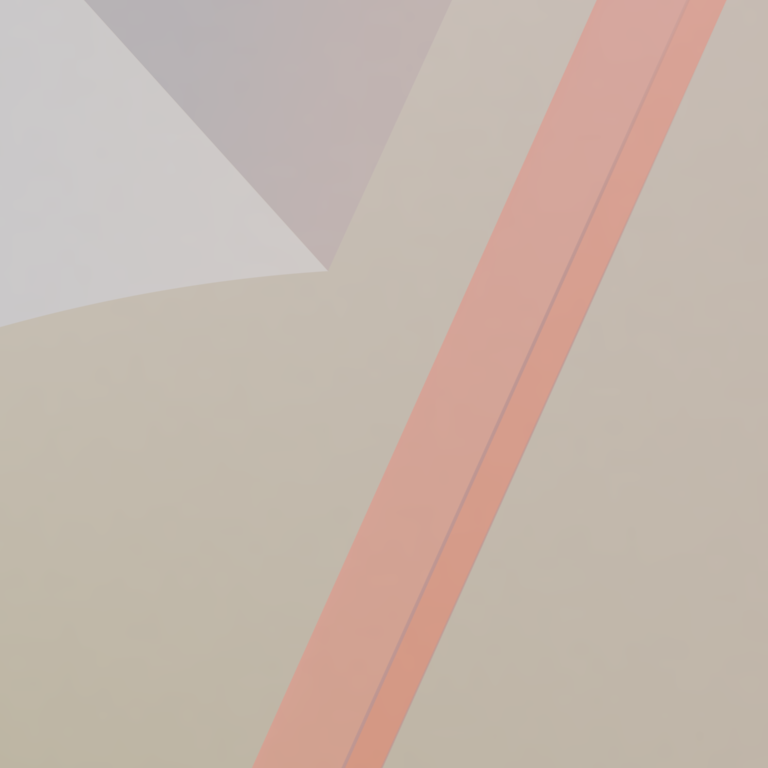
A WebGL 1 fragment shader for this background:

```glsl
precision highp float;
// Soft paper planes: a pale folded wedge and a slanted two-tone coral ribbon.

uniform vec2 u_resolution;

const float RIBBON_SLOPE = 0.449;
const vec2 WEDGE_TIP = vec2(0.427, 0.647);

float hash(vec2 p) {
  return fract(sin(dot(p, vec2(127.1, 311.7))) * 43758.5453);
}

float valueNoise(vec2 p) {
  vec2 cell = floor(p);
  vec2 f = fract(p);
  f = f * f * (3.0 - 2.0 * f);
  float low = mix(hash(cell), hash(cell + vec2(1.0, 0.0)), f.x);
  float high = mix(hash(cell + vec2(0.0, 1.0)), hash(cell + 1.0), f.x);
  return mix(low, high, f.y);
}

// Antialiased coverage of the positive side of a signed distance.
float cover(float d, float soft) {
  return smoothstep(-soft, soft, d);
}

// Signed distance to the line a-b, positive on its right-hand side.
float lineSide(vec2 p, vec2 a, vec2 b) {
  vec2 along = normalize(b - a);
  return dot(p - a, vec2(along.y, -along.x));
}

// Signed distance to a ribbon line that meets the base at baseX.
float ribbonSide(vec2 p, float baseX) {
  return lineSide(p, vec2(baseX, 0.0), vec2(baseX + RIBBON_SLOPE, 1.0));
}

float stroke(float d, float halfWidth, float soft) {
  return 1.0 - smoothstep(halfWidth - soft, halfWidth + soft, abs(d));
}

// Four corner colours blended across the canvas.
vec3 cornerBlend(vec2 p, vec3 bottomLeft, vec3 bottomRight, vec3 topLeft, vec3 topRight) {
  return mix(mix(bottomLeft, bottomRight, p.x), mix(topLeft, topRight, p.x), p.y);
}

vec3 backdrop(vec2 p) {
  return cornerBlend(p, vec3(0.742, 0.712, 0.640), vec3(0.752, 0.712, 0.662),
                     vec3(0.792, 0.762, 0.735), vec3(0.778, 0.735, 0.702));
}

vec3 addWedge(vec3 color, vec2 p, float soft) {
  // Shaded face, turning warmer towards the right.
  float foldSide = lineSide(p, WEDGE_TIP, vec2(0.109, 1.0));
  float outerSide = lineSide(p, WEDGE_TIP, vec2(0.5885, 1.0));
  float shaded = cover(foldSide, soft) * cover(-outerSide, soft);
  vec3 shade = mix(vec3(0.718, 0.700, 0.710), vec3(0.755, 0.704, 0.695),
                   smoothstep(0.20, 0.55, p.x + 0.25 * (1.0 - p.y)));
  color = mix(color, shade, shaded);

  // Lit face above a gently arched lower edge.
  float t = p.x / WEDGE_TIP.x;
  float arch = mix(0.574, WEDGE_TIP.y, t) + 0.046 * t * (1.0 - t);
  float lit = cover(-foldSide, soft) * cover(p.y - arch, soft);
  vec3 light = mix(vec3(0.792, 0.785, 0.788), vec3(0.815, 0.792, 0.782), t);
  return mix(color, light, lit);
}

vec3 addRibbon(vec3 color, vec2 p, float soft) {
  float leftSide = ribbonSide(p, 0.328);
  float foldSide = ribbonSide(p, 0.447);
  float rightSide = ribbonSide(p, 0.497);

  vec3 wide = mix(vec3(0.820, 0.630, 0.562), vec3(0.838, 0.655, 0.622), p.y);
  wide = mix(wide, vec3(0.850, 0.635, 0.590), 0.5 * exp(-max(leftSide, 0.0) * 90.0));
  vec3 narrow = mix(vec3(0.830, 0.595, 0.515), vec3(0.850, 0.640, 0.592), p.y);
  vec3 ribbon = mix(wide, narrow, cover(foldSide, soft));
  color = mix(color, ribbon, cover(leftSide, soft) * cover(-rightSide, soft));

  // Mauve creases, fading towards the top.
  vec3 crease = vec3(0.735, 0.585, 0.575);
  float fade = 1.0 - smoothstep(0.55, 1.05, p.y);
  color = mix(color, crease, stroke(foldSide, 0.0022, soft) * mix(0.3, 0.85, fade));
  return mix(color, crease, stroke(rightSide, 0.0012, soft) * 0.6 * fade);
}

void main() {
  vec2 p = gl_FragCoord.xy / u_resolution;
  float soft = max(0.0013, 0.8 / min(u_resolution.x, u_resolution.y));

  vec3 color = backdrop(p);
  color = addWedge(color, p, soft);
  color = addRibbon(color, p, soft);

  // Faint paper mottling.
  color += (valueNoise(p * 45.0) - 0.5) * 0.004;
  gl_FragColor = vec4(color, 1.0);
}
```
